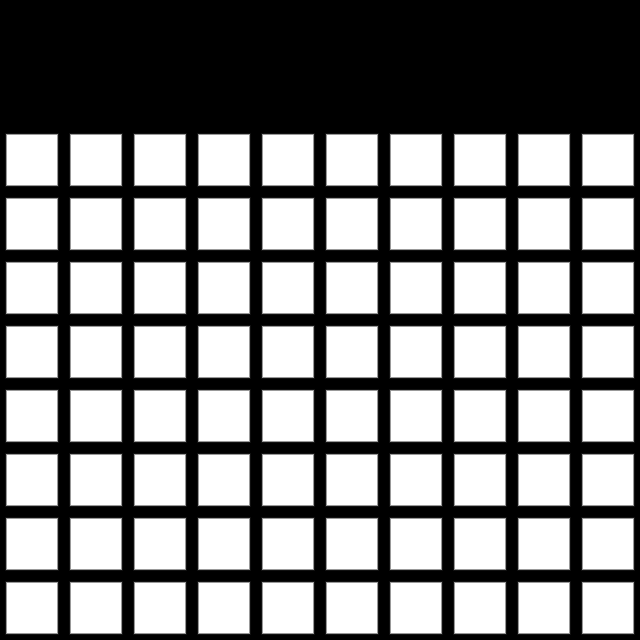
This pattern is drawn by a three.js fragment shader. Its source:

```glsl
varying vec2 vUv;

// Signed distance to an axis-aligned square with sharp corners
float squareDistance(vec2 p, float halfSide) {
  vec2 d = abs(p) - halfSide;
  return max(d.x, d.y);
}

void main() {
  // Ten columns of square tiles, measured from each tile centre
  float cell = 0.1;
  vec2 local = (fract(vUv / cell) - 0.5) * cell;
  float tile = 1.0 - smoothstep(-0.0019, 0.0019, squareDistance(local, 0.0401));

  // Only the lower eight rows are filled
  float filledRows = 1.0 - step(0.8, vUv.y);

  vec3 background = vec3(0.0);
  vec3 tileColor = vec3(1.0);
  gl_FragColor = vec4(mix(background, tileColor, tile * filledRows), 1.0);
}
```
